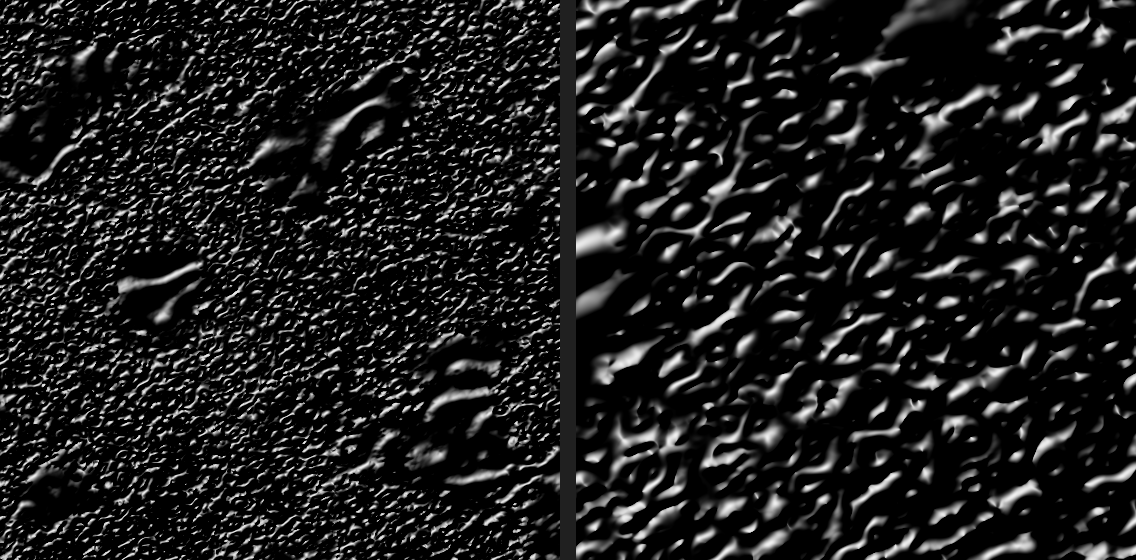
Left: the whole. Right: its middle third, enlarged.
A Shadertoy shader for this texture:

```glsl
// Raking light over a rough, rippled relief: broken bright ridges on black.
// Layered cellular bumps form a phase; its sine is the height, and the slope
// facing the light is shown, so wide and narrow ripples shine alike.

const vec2 LIGHT = vec2(-0.53, 0.85);
const float STRETCH = 0.78;      // grain elongation across the light
const float SLOPE_STEP = 0.0004; // finite difference distance

// Three random values in 0..1 for one cell.
vec3 hashCell(vec2 cell, uint seed) {
    uvec3 v = uvec3(uvec2(ivec2(cell)), seed) * 1664525u + 1013904223u;
    v.x += v.y * v.z; v.y += v.z * v.x; v.z += v.x * v.y;
    v ^= v >> 16u;
    v.x += v.y * v.z; v.y += v.z * v.x; v.z += v.x * v.y;
    return vec3(v >> 8u) / 16777216.0;
}

// Cellular noise: one smooth bump or dent at a random point of each cell.
float bumps(vec2 p, uint seed) {
    vec2 cell = floor(p);
    float sum = 0.0;
    for (int y = -1; y <= 1; y++) {
        for (int x = -1; x <= 1; x++) {
            vec2 c = cell + vec2(x, y);
            vec3 h = hashCell(c, seed);
            vec2 d = p - c - h.xy;
            float k = max(0.0, 1.0 - dot(d, d));
            sum += (2.0 * h.z - 1.0) * k * k * k;
        }
    }
    return sum;
}

// Ripple phase: broad forms everywhere, fine grain outside the calm patches.
float ripplePhase(vec2 p) {
    float grain = mix(0.07, 1.0, smoothstep(-0.45, 0.25, bumps(p * 8.0, 1u)));
    float broad = 9.0 * bumps(p * 7.0, 2u) + 3.0 * bumps(p * 20.0, 3u);
    float fine = 3.6 * bumps(p * 70.0, 4u) + 0.8 * bumps(p * 150.0, 5u);
    return broad + grain * fine;
}

// Slope toward the light, evened out so that ripple width hardly matters.
float litSlope(vec2 p, float pixel) {
    float phase = ripplePhase(p);
    vec2 grad = vec2(ripplePhase(p + vec2(SLOPE_STEP, 0.0)),
                     ripplePhase(p + vec2(0.0, SLOPE_STEP))) - phase;
    grad /= SLOPE_STEP;
    float steep = length(grad);
    float facing = grad.y / sqrt(steep * steep + 1200.0);
    // Fade ripples too narrow for the pixel grid.
    float resolved = 1.0 - smoothstep(1.2, 3.0, steep * pixel);
    return cos(phase) * facing * resolved;
}

// Cut off the shadows and shape the remaining greys.
float tone(float slope, float cutoff) {
    float lit = max(0.0, slope - cutoff) / (1.0 - cutoff);
    return min(1.0, 0.95 * pow(lit, 1.35));
}

void mainImage(out vec4 fragColor, in vec2 fragCoord) {
    float pixel = 1.0 / iResolution.y;
    vec2 uv = fragCoord * pixel;

    // Axes along the ridges and toward the light.
    vec2 light = normalize(LIGHT);
    vec2 along = vec2(light.y, -light.x);
    vec2 p = vec2(dot(uv, along) * STRETCH, dot(uv, light)) + 3.0;

    float cutoff = 0.15 + 0.22 * bumps(p * 9.0, 6u);
    float grey = tone(litSlope(p, pixel), cutoff);
    fragColor = vec4(vec3(grey), 1.0);
}
```
